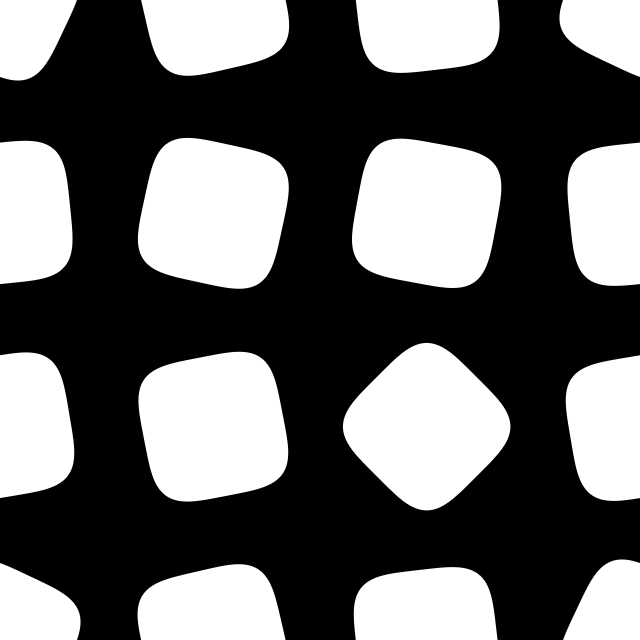
Reproduce this pattern procedurally as a Shadertoy shader.

```glsl
// Black and white grid of rounded squares, each turned by its own angle.

const float REPEATS = 3.0;   // shapes across and down
const float RADIUS = 0.33;   // half width of a shape, in cells
const vec3 INK = vec3(0.0);
const vec3 PAPER = vec3(1.0);

// Turn of each shape in degrees, counter-clockwise, rows from the bottom up
const float TURNS[9] = float[9](
    -25.3, 13.0, 6.6,
    9.6, 11.0, 45.0,
    5.8, -12.2, -10.5);

mat2 rotation(float angle) {
    float c = cos(angle), s = sin(angle);
    return mat2(c, s, -s, c);
}

// Turn of a cell, wrapping at the canvas edges
float cellTurn(vec2 cell, float repeats) {
    ivec2 id = ivec2(mod(cell, repeats));
    return radians(TURNS[id.x + id.y * int(repeats)]);
}

// Approximate distance to the quartic superellipse |x|^4 + |y|^4 = r^4
float squircleDistance(vec2 p, float r) {
    vec2 p2 = p * p;
    float norm = max(sqrt(sqrt(dot(p2, p2))), 1e-4);
    vec2 slope = p * p2 / (norm * norm * norm);
    return (norm - r) / max(length(slope), 1e-4);
}

// Coverage of a shape whose edge lies at distance zero
float coverage(float dist, float pixel) {
    return clamp(0.5 - dist / pixel, 0.0, 1.0);
}

void mainImage(out vec4 fragColor, in vec2 fragCoord) {
    // Cells are centred on whole numbers, so shapes straddle the canvas edges
    vec2 grid = fragCoord / iResolution.xy * REPEATS;
    vec2 cell = floor(grid + 0.5);
    float pixel = REPEATS / min(iResolution.x, iResolution.y);

    // Undo the turn of the cell, then measure the upright shape
    vec2 local = rotation(-cellTurn(cell, REPEATS)) * (grid - cell);
    float shape = coverage(squircleDistance(local, RADIUS), pixel);

    fragColor = vec4(mix(INK, PAPER, shape), 1.0);
}
```
